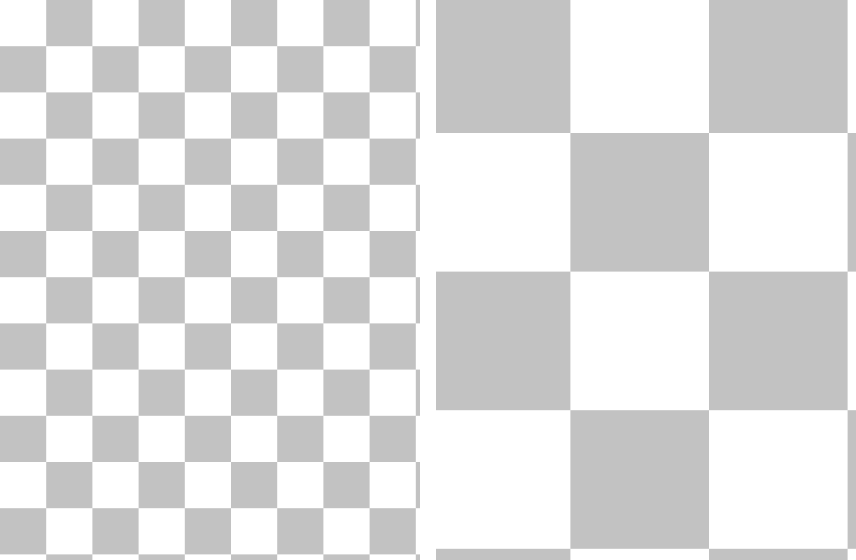
Left: the whole. Right: its middle third, enlarged.
Write a WebGL 1 fragment shader that draws this pattern.

```glsl
precision highp float;
// Draws a flat checkerboard of white and light grey squares, aligned to the top left corner.

uniform vec2 u_resolution;

// Square wave of period 2 per axis: +1 on even cells, -1 on odd, ramped over one pixel.
vec2 squareWave(vec2 cell, float pixel) {
    vec2 edgeDistance = abs(mod(cell - 0.5, 2.0) - 1.0) - 0.5;
    return clamp(2.0 * edgeDistance / pixel, -1.0, 1.0);
}

void main() {
    // Each square is 0.11 of the canvas width; rows are counted down from the top.
    float pixel = 1.0 / (0.11 * u_resolution.x);
    vec2 fromTopLeft = vec2(gl_FragCoord.x, u_resolution.y - gl_FragCoord.y);
    vec2 wave = squareWave(fromTopLeft * pixel, pixel);

    // Squares whose column and row parities agree are white.
    float whiteCoverage = 0.5 + 0.5 * wave.x * wave.y;
    vec3 color = mix(vec3(0.76), vec3(1.0), whiteCoverage);
    gl_FragColor = vec4(color, 1.0);
}
```
